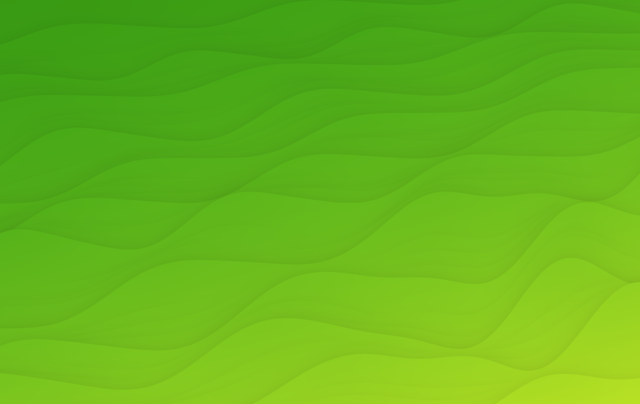
Write a Shadertoy shader that draws this background.

```glsl
// Overlapping green paper waves, lit from the lower right. Ridges are skewed
// sines on rising lines, layered back to front; each one softly shades the
// sheet behind it, and faint folds run between neighbouring ridges.

const int LAYERS = 12;

// Per wave, back to front: x and height of a mid-rise, period, overall slope.
const vec4 WAVES[LAYERS] = vec4[LAYERS](
    vec4(0.397, 0.965, 0.365, 0.158),
    vec4(0.527, 0.893, 0.293, 0.190),
    vec4(0.341, 0.802, 0.380, 0.205),
    vec4(0.410, 0.718, 0.390, 0.269),
    vec4(0.137, 0.553, 0.345, 0.324),
    vec4(0.036, 0.449, 0.365, 0.300),
    vec4(0.297, 0.457, 0.354, 0.295),
    vec4(0.169, 0.270, 0.423, 0.389),
    vec4(0.378, 0.230, 0.453, 0.368),
    vec4(0.319, 0.121, 0.486, 0.250),
    vec4(0.436, 0.039, 0.475, 0.312),
    vec4(0.785, 0.012, 0.482, 0.250));

// Swell of each wave at the left and right ends.
const vec2 SWELLS[LAYERS] = vec2[LAYERS](
    vec2(0.020, 0.020), vec2(0.021, 0.030), vec2(0.020, 0.020),
    vec2(0.047, 0.025), vec2(0.025, 0.022), vec2(0.033, 0.030),
    vec2(0.055, 0.022), vec2(0.036, 0.056), vec2(0.054, 0.054),
    vec2(0.050, 0.075), vec2(0.025, 0.065), vec2(0.030, 0.030));

float hash(vec2 p) {
    vec3 q = fract(vec3(p.xyx) * 0.1031);
    q += dot(q, q.yzx + 33.33);
    return fract((q.x + q.y) * q.z);
}

// Height of a ridge: steep rises and gentle falls, sharpest at the lower right.
float ridge(int i, float x) {
    vec4 w = WAVES[i];
    float angle = 6.28319 * (x - w.x) / w.z;
    float depth = float(i) / float(LAYERS - 1);
    float skew = 0.13 + 0.45 * smoothstep(0.5, 0.85, x) * smoothstep(0.5, 0.75, depth);
    return w.y + w.w * (x - w.x)
         + mix(SWELLS[i].x, SWELLS[i].y, x) * (sin(angle) + skew * sin(2.0 * angle));
}

// Diagonal light, from deep green at the top left to lime at the lower right.
vec3 paper(vec2 uv) {
    float t = 0.68 * (1.0 - uv.y) + 0.32 * uv.x;
    return vec3(0.221, 0.604, 0.072) + t * vec3(0.16, 0.20, 0.07)
         + t * t * vec3(0.34, 0.075, 0.0);
}

void mainImage(out vec4 fragColor, in vec2 fragCoord) {
    vec2 uv = fragCoord / iResolution.xy;
    float soft = 0.9 / iResolution.y;
    vec3 base = paper(uv);
    vec3 color = base;

    for (int i = 0; i < LAYERS; i++) {
        float top = ridge(i, uv.x);
        float slope = (ridge(i, uv.x + 0.002) - top) / 0.002
                    * iResolution.y / iResolution.x;
        float dist = (uv.y - top) / sqrt(1.0 + slope * slope);

        // Tight and wide shadow on the sheets behind
        float above = max(dist, 0.0);
        color *= 1.0 - 0.028 * exp(-above / 0.009) - 0.036 * exp(-above / 0.035);

        // Sheet with a light crest
        vec3 sheet = base * (1.0 + 0.012 * exp(min(dist, 0.0) / 0.04));

        // Faint folds that pinch together where the ridges meet
        if (i < LAYERS - 1) {
            float gap = top - ridge(i + 1, uv.x);
            for (int k = 0; k < 3; k++) {
                float seed = hash(vec2(float(i) + 3.0, float(k) + 7.0));
                float share = 0.45 + 0.17 * float(k) + 0.1 * seed;
                float bend = 0.008 * sin(uv.x * 13.0 + 6.28319 * seed);
                float lift = uv.y - (top - gap * share + bend);
                float fade = smoothstep(0.01, 0.07, gap)
                           * smoothstep(0.1, 0.8, 0.5 + 0.5 * sin(uv.x * 11.0 + 9.0 * seed));
                float shade = smoothstep(-soft, soft, lift) * exp(-max(lift, 0.0) / 0.012);
                sheet *= 1.0 - 0.018 * fade * shade;
            }
        }
        color = mix(color, sheet, smoothstep(soft, -soft, dist));
    }
    fragColor = vec4(color, 1.0);
}
```
